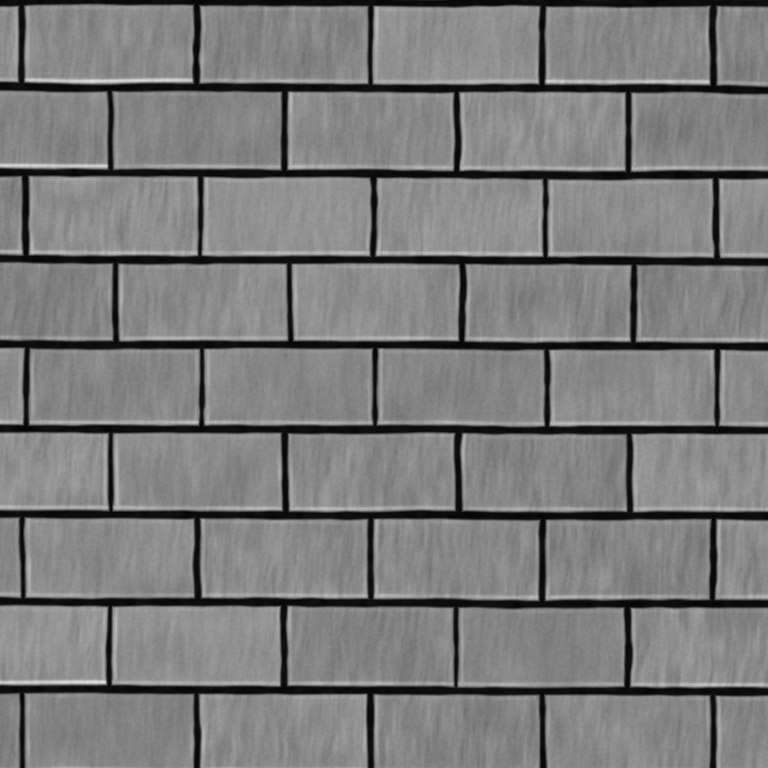
Reproduce this texture procedurally as a three.js fragment shader.

```glsl
varying vec2 vUv;

const vec2 PITCH = vec2(0.2247, 0.1121);
const float TOP_JOINT = 0.003;
const float LEFT_JOINT = 0.0286;
const float BED_HALF = 0.0051;
const float HEAD_HALF = 0.0038;
const float JOINT_SOFT = 0.0023;
const vec3 JOINT_COLOR = vec3(0.045);
const vec3 BRICK_COLOR = vec3(0.535);

float hash(vec2 p) {
  vec3 q = fract(vec3(p.xyx) * 0.1031);
  q += dot(q, q.yzx + 33.33);
  return fract((q.x + q.y) * q.z);
}

float noise(vec2 p) {
  vec2 cell = floor(p);
  vec2 f = fract(p);
  vec2 u = f * f * (3.0 - 2.0 * f);
  float low = mix(hash(cell), hash(cell + vec2(1.0, 0.0)), u.x);
  float high = mix(hash(cell + vec2(0.0, 1.0)), hash(cell + vec2(1.0, 1.0)), u.x);
  return mix(low, high, u.y);
}

// Noise centred on zero, from -1 to 1
float signedNoise(vec2 p) {
  return 2.0 * noise(p) - 1.0;
}

float bump(float x, float center, float width) {
  float t = (x - center) / width;
  return exp(-t * t);
}

// Coverage of a soft line, 1 on its axis
float softLine(float dist, float halfWidth, float softness) {
  return 1.0 - smoothstep(halfWidth - softness, halfWidth + softness, dist);
}

// Uneven courses: x runs right, y runs down from the top
vec2 unevenPosition(vec2 p) {
  p.x -= 0.0045 * sin(3.14159 * p.x);
  p.y += 0.005 * bump(p.y, 0.63, 0.17) - 0.003 * (p.x - 0.5);
  p.y += 0.0014 * signedNoise(p * vec2(9.0, 8.0));
  p.x += 0.0013 * signedNoise(p * vec2(5.0, 27.0) + 40.0);
  return p;
}

float courseShift(float row) {
  return LEFT_JOINT + 0.5 * PITCH.x * mod(row, 2.0) + 0.008 * bump(row, 3.2, 1.5);
}

// Brushed clay: slanted vertical streaks, blotches and grain
float clayTone(vec2 p, vec2 brick) {
  vec2 q = p + 7.3 * vec2(hash(brick + 3.0), hash(brick + 8.0));
  q.x += 0.06 * q.y + 0.003 * signedNoise(q * 28.0);
  float streaks = signedNoise(q * vec2(150.0, 23.0));
  float fineStreaks = signedNoise(q * vec2(260.0, 48.0) + 19.0);
  float blotches = signedNoise(q * vec2(17.0, 24.0));
  float grain = signedNoise(q * 310.0);
  float strength = mix(0.55, 1.2, hash(brick + 21.0));
  return strength * (0.032 * streaks + 0.027 * fineStreaks)
    + 0.025 * blotches + 0.015 * grain;
}

// Pale worn arrises, strongest along the bottom and left
float rimTone(vec2 low, vec2 high, vec2 p, vec2 brick) {
  float wear = noise(p * vec2(24.0, 31.0) + 5.0);
  float chipped = smoothstep(0.72, 0.95, hash(brick + 14.0));
  float bottom = bump(high.y, 0.0092, 0.0026) * (0.06 + 0.12 * wear + 0.17 * chipped);
  float left = bump(low.x, 0.0080, 0.0024) * (0.04 + 0.12 * wear);
  float right = bump(high.x, 0.0076, 0.0022) * 0.11 * wear;
  float top = bump(low.y, 0.0094, 0.0022) * 0.07 * wear;
  return max(max(bottom, left), max(right, top));
}

// Mortar joints with uneven thickness
float jointMask(vec2 low, vec2 high, vec2 p, float row, float column) {
  vec2 dist = min(low, high);
  float headIndex = column + step(high.x, low.x);
  float headWidth = HEAD_HALF * mix(0.75, 1.15, hash(vec2(headIndex, row) + 31.0));
  headWidth += 0.0008 * signedNoise(p * vec2(12.0, 65.0));
  float bedWidth = BED_HALF + 0.0007 * signedNoise(p * vec2(42.0, 9.0) + 11.0);
  float head = softLine(dist.x, headWidth, JOINT_SOFT);
  float bed = softLine(dist.y, bedWidth, JOINT_SOFT);
  return max(head, bed);
}

void main() {
  vec2 surface = vec2(vUv.x, 1.0 - vUv.y);
  vec2 p = unevenPosition(surface);

  // Running bond
  float courseY = (p.y - TOP_JOINT) / PITCH.y;
  float row = floor(courseY);
  float courseX = (p.x - courseShift(row)) / PITCH.x;
  float column = floor(courseX);
  vec2 brick = vec2(column, row) + 10.0;
  vec2 low = fract(vec2(courseX, courseY)) * PITCH;
  vec2 high = PITCH - low;

  // Brick face
  float tone = 0.055 * (hash(brick) - 0.5) + clayTone(surface, brick);
  tone += rimTone(low, high, surface, brick);
  vec3 face = BRICK_COLOR + tone;

  // Dark joints over the faces
  vec3 mortar = JOINT_COLOR + 0.018 * signedNoise(surface * 95.0);
  float joint = jointMask(low, high, surface, row, column);
  gl_FragColor = vec4(mix(face, mortar, joint), 1.0);
}
```
